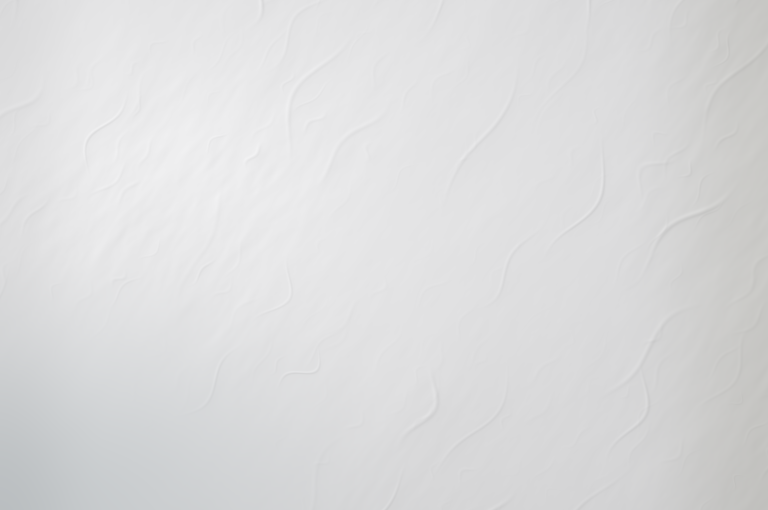
This texture is drawn by a Shadertoy shader. Its source:

```glsl
const vec2 GLOW_CENTRE = vec2(0.25, 0.68);
const float STROKE_ANGLE = 0.96;

float hash(vec2 p) {
    return fract(sin(dot(p, vec2(127.1, 311.7))) * 43758.5453);
}

float noise(vec2 p) {
    vec2 i = floor(p), f = fract(p);
    f = f * f * (3.0 - 2.0 * f);
    return mix(mix(hash(i), hash(i + vec2(1, 0)), f.x),
               mix(hash(i + vec2(0, 1)), hash(i + vec2(1, 1)), f.x), f.y);
}

float fbm(vec2 p, int octaves) {
    float sum = 0.0, amp = 0.5;
    for (int i = 0; i < octaves; i++) {
        sum += amp * noise(p);
        p = mat2(1.6, 1.2, -1.2, 1.6) * p + 7.3;
        amp *= 0.5;
    }
    return sum;
}

vec2 rotate(vec2 p, float angle) {
    float c = cos(angle), s = sin(angle);
    return vec2(c * p.x + s * p.y, c * p.y - s * p.x);
}

// Plaster height; x runs along the trowel strokes
float plasterHeight(vec2 q) {
    q.y += 0.035 * (fbm(q * vec2(5.0, 7.0), 2) - 0.5);
    float broad = fbm(q * vec2(6.0, 17.0), 3);
    float fine = fbm(q * vec2(17.0, 42.0) + 31.0, 3);
    return broad + 0.35 * fine;
}

// Curved trowel edges: a thin dark line, a lit lip and a soft shadow
float creases(vec2 q, vec2 cell, float width, float density, float seed) {
    vec2 home = floor(q / cell);
    float shade = 0.0;
    for (int j = -1; j <= 1; j++)
    for (int i = -1; i <= 1; i++) {
        vec2 id = home + vec2(i, j);
        vec2 key = id + seed;
        vec2 centre = (id + vec2(hash(key), hash(key + 17.3))) * cell;
        vec2 d = rotate(q - centre, 0.5 * (hash(key + 5.1) - 0.5));
        float halfLength = cell.x * mix(0.25, 0.75, hash(key + 9.7));
        float t = d.x / halfLength;
        float bend = cell.y * (hash(key + 23.9) - 0.5);
        d.y -= 0.5 * bend * t * t + 0.12 * cell.y * sin(t * 4.0 + 6.28 * hash(key + 2.7));
        float taper = smoothstep(1.0, 0.2, abs(t));
        float s = d.y / (width * mix(0.7, 1.4, hash(key + 41.0)));
        float line = -exp(-s * s) + 0.75 * exp(-(s - 1.7) * (s - 1.7));
        float shadow = -0.3 * smoothstep(0.5, -0.5, s) * exp(0.22 * min(s, 0.0));
        float strength = step(hash(key + 61.0), density) * mix(0.3, 1.0, hash(key + 77.0));
        shade += strength * taper * (line + shadow);
    }
    return shade;
}

// Light falling off from the glow towards the edges
vec3 wallLight(vec2 uv) {
    float value = 0.937 - 0.13 * length(uv - GLOW_CENTRE);
    float corner = smoothstep(0.6, 0.0, length(uv * vec2(1.0, 1.1)));
    float rightEdge = smoothstep(0.8, 1.0, uv.x);
    value -= 0.06 * corner + 0.05 * rightEdge;
    value -= 0.035 * smoothstep(0.14, 0.0, uv.x);
    vec3 tint = vec3(-0.001, -0.001, 0.003);
    tint += corner * vec3(-0.014, 0.002, 0.007);
    tint += rightEdge * vec3(0.002, 0.0, -0.014);
    return value + tint;
}

void mainImage(out vec4 fragColor, in vec2 fragCoord) {
    vec2 uv = fragCoord / iResolution.xy;
    vec2 p = fragCoord / iResolution.y;
    vec2 q = rotate(p, STROKE_ANGLE);

    // Rough zones: around the glow and along the right side
    vec2 fromGlow = (uv - vec2(0.23, 0.61)) / vec2(0.17, 0.24);
    float glow = exp(-dot(fromGlow, fromGlow));
    float rightSide = smoothstep(0.65, 1.0, uv.x);
    float calmCorner = smoothstep(0.15, 0.55, length(uv));
    float patches = smoothstep(0.3, 0.7, fbm(p * 4.0 + 13.0, 2));
    float rough = calmCorner * (0.35 + 0.4 * patches + 0.9 * glow + 0.5 * rightSide);

    // Relief lit from the upper left
    vec2 e = rotate(vec2(-0.003, 0.002), STROKE_ANGLE);
    float slope = plasterHeight(q - e) - plasterHeight(q + e);
    float relief = 0.085 * slope * rough;

    // Long and short trowel edges
    vec2 bent = q + vec2(0.0, 0.03 * (fbm(q * 6.0, 2) - 0.5));
    float edges = 0.036 * calmCorner * creases(bent, vec2(0.25, 0.13), 0.0032, 0.6, 3.0);
    edges += 0.022 * rough * creases(bent, vec2(0.09, 0.05), 0.0026, 0.5, 57.0);

    // Faint cloudy unevenness
    float cloud = 0.016 * (fbm(q * vec2(3.0, 6.0) + 4.0, 3) - 0.45);

    vec3 colour = wallLight(uv) + relief + edges + cloud;
    fragColor = vec4(clamp(colour, 0.0, 1.0), 1.0);
}
```
